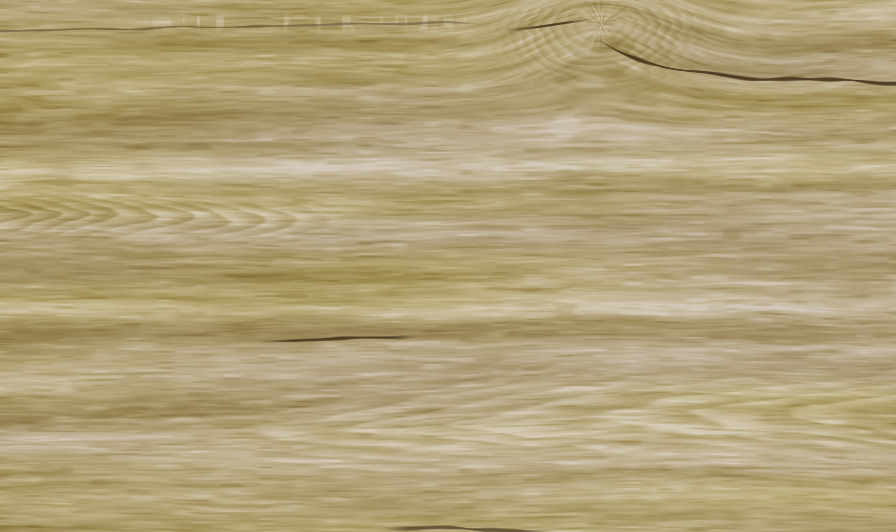
A Shadertoy shader for this texture:

```glsl
float hash(vec2 p) {
    vec3 q = fract(p.xyx * vec3(0.1031, 0.1030, 0.0973));
    q += dot(q, q.yzx + 33.33);
    return fract((q.x + q.y) * q.z);
}

float noise(vec2 p) {
    vec2 i = floor(p), f = fract(p);
    f = f * f * (3.0 - 2.0 * f);
    return mix(mix(hash(i), hash(i + vec2(1, 0)), f.x),
               mix(hash(i + vec2(0, 1)), hash(i + vec2(1, 1)), f.x), f.y);
}

// Soft bump around a centre
float band(float v, float centre, float width) {
    float d = (v - centre) / width;
    return exp(-d * d);
}

// Smooth window between two ends
float span(float v, float start, float end, float fade) {
    return smoothstep(start, start + fade, v) * (1.0 - smoothstep(end - fade, end, v));
}

// Growth ring: crisp pale edge that fades away behind
float ring(float s) {
    float f = fract(s);
    return smoothstep(0.0, 0.2, f) * (1.0 - smoothstep(0.2, 1.0, f));
}

// Thin dark split along a curve of height offset dy
float crack(float dy, float x, float start, float end, float width) {
    float w = width * (0.5 + noise(vec2(x * 25.0, 4.0)));
    return (1.0 - smoothstep(w * 0.4, w * 1.5, abs(dy))) * span(x, start, end, 0.08);
}

void mainImage(out vec4 fragColor, in vec2 fragCoord) {
    vec2 p = fragCoord / iResolution.y;
    float x = p.x, y = p.y;

    // Grain height, wavy and lifted around the knot
    vec2 knot = p - vec2(1.13, 0.955);
    float lift = band(knot.x, 0.0, 0.17) * band(knot.y, 0.0, 0.13);
    float wave = noise(vec2(x * 1.6, y * 5.0)) - 0.5;
    float h = y - 0.09 * lift + 0.022 * wave + 0.004 * noise(vec2(x * 7.0, y * 24.0));

    // Broad bands
    float tone = 0.71;
    tone += 0.14 * band(h, 0.955, 0.02) - 0.12 * band(h, 0.915, 0.02);
    tone -= 0.20 * band(h, 0.785, 0.045);
    tone += 0.24 * band(h, 0.69, 0.02) + 0.10 * band(h, 0.61, 0.04);
    tone -= 0.16 * band(h, 0.505, 0.045);
    tone += 0.32 * band(h, 0.42, 0.017) - 0.30 * band(h, 0.377, 0.02);
    tone -= 0.22 * band(h, 0.235, 0.03) * (1.0 - smoothstep(0.3, 0.9, x));
    tone += 0.13 * band(h, 0.17, 0.04) - 0.12 * band(h, 0.10, 0.025);

    // Streaks from wide to hair-thin
    tone += 0.32 * (noise(vec2(x * 0.9, h * 13.0)) - 0.5);
    tone += 0.30 * (noise(vec2(x * 1.7 + 9.0, h * 37.0)) - 0.5);
    tone += 0.26 * (noise(vec2(x * 3.5, h * 90.0)) - 0.5);
    tone += 0.30 * (noise(vec2(x * 11.0, h * 170.0)) - 0.5);
    tone += 0.24 * (noise(vec2(x * 26.0, h * 290.0)) - 0.5);

    // Pale and dark pore dashes
    float pore = noise(vec2(x * 16.0 + 40.0, h * 200.0));
    tone += 0.20 * smoothstep(0.74, 0.95, pore) - 0.22 * smoothstep(0.26, 0.06, pore);

    // Nested arches: one set opens right, a tighter one opens left
    float fray = noise(vec2(x * 5.0, y * 55.0)) + noise(vec2(x * 14.0, y * 110.0)) * 0.5;
    float d = h - 0.19 - 0.02 * x;
    float wide = ring(5.0 * (x - 9.0 * sqrt(d * d + 0.0003)) + 0.55 * fray);
    tone += 0.34 * (wide - 0.35) * span(x, 0.2, 2.2, 0.5) * band(d, 0.0, 0.085);
    d = h - 0.594;
    float tight = ring(15.0 * (x + 5.0 * sqrt(d * d + 0.0002)) + 0.7 * fray);
    tone += 0.42 * (tight - 0.35) * span(x, -0.3, 0.72, 0.25) * band(d, 0.0, 0.035);

    // Curved rings under the knot
    float r = length(knot * vec2(0.75, 1.0));
    tone += 0.24 * (ring(r * 65.0 + fray) - 0.35) * band(r, 0.08, 0.055) * step(knot.y, 0.03);

    // Raw pale flecks and short saw ticks
    float fleck = smoothstep(0.55, 0.8, noise(vec2(x * 17.0, y * 95.0)));
    tone += 0.38 * fleck * span(x, 0.0, 0.45, 0.15) * band(y, 0.22, 0.02);
    tone += 0.28 * fleck * (1.0 - smoothstep(0.05, 0.25, x)) * band(y, 0.79, 0.018);
    float tick = smoothstep(0.62, 0.85, noise(vec2(x * 110.0, y * 28.0)));
    tone += 0.32 * tick * span(x, 0.2, 0.98, 0.2) * band(y, 0.957, 0.013);

    // Knot: pale fibres over a dark hollow
    float fibre = noise(vec2(atan(knot.y, knot.x) * 7.0, r * 25.0));
    tone += (0.65 * fibre - 0.1) * band(r, 0.0, 0.038);
    tone -= 0.45 * band(x, 1.155, 0.03) * band(y, 0.918, 0.014);

    // Splits, with a soft shadow beside the long one
    float wobble = 0.008 * (noise(vec2(x * 12.0, 2.0)) - 0.5);
    float bend = y - 0.845 - 0.08 * exp(-max(knot.x, 0.0) * 8.0) + wobble;
    float split = crack(bend, x, 1.10, 1.95, 0.0028);
    split += crack(y - 0.962 - 0.13 * (x - 1.08) + wobble, x, 0.94, 1.13, 0.0028);
    split += crack(y - 0.36 - 0.03 * (x - 0.6) + wobble, x, 0.48, 0.80, 0.0025);
    split += 0.5 * crack(y - 0.943 - 0.014 * x + wobble, x, -0.1, 0.92, 0.002);
    split += 0.8 * crack(y - 0.005 + wobble, x, 0.70, 1.05, 0.003);
    tone -= 0.25 * band(bend, 0.008, 0.012) * span(x, 1.1, 1.9, 0.1);

    // Straw to cream, with slow yellow drift
    float t = clamp(tone, -0.1, 1.25);
    vec3 color = mix(vec3(0.53, 0.44, 0.26), vec3(0.77, 0.72, 0.60), t);
    color.b = 0.26 + 0.34 * pow(max(t, 0.0), 1.35);
    color.b -= 0.09 * (noise(vec2(x * 1.3 + 5.0, h * 16.0)) - 0.45);
    color = mix(color, vec3(0.24, 0.18, 0.09), 0.85 * min(split, 1.0));
    fragColor = vec4(color, 1.0);
}
```
